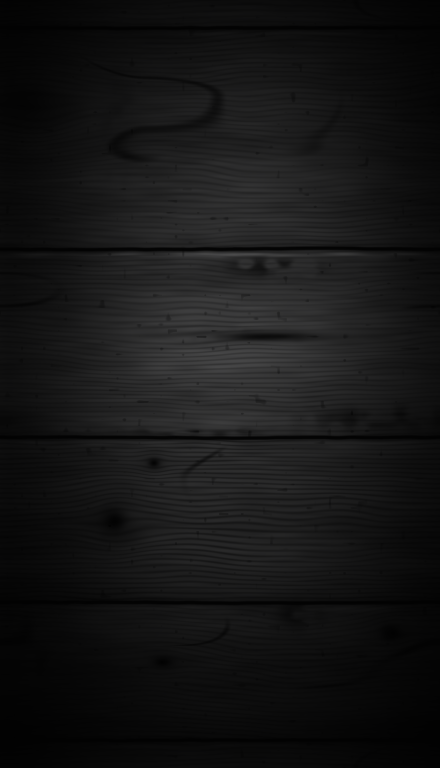
This texture is drawn by a Shadertoy shader. Its source:

```glsl
#define TAU 6.28319
#define PLANKS 5
#define GRAIN_LINES 150.0
#define GRAIN_DEPTH 0.34
#define GAP_HALF 0.0022
#define LIGHT_CENTER vec2(0.52, 0.55)
#define WOOD vec3(0.212, 0.212, 0.214)
#define GAP_COLOR vec3(0.008)

// Heights of the gaps between planks
const float gaps[PLANKS] = float[](0.036, 0.215, 0.430, 0.676, 0.9635);
// Knots and stains: center, radii
const vec4 knots[6] = vec4[](
    vec4(0.26, 0.322, 0.030, 0.017), vec4(0.61, 0.562, 0.130, 0.006),
    vec4(0.37, 0.138, 0.026, 0.008), vec4(0.06, 0.863, 0.070, 0.028),
    vec4(0.35, 0.397, 0.016, 0.007), vec4(0.89, 0.176, 0.025, 0.010));
const vec4 stains[5] = vec4[](
    vec4(0.61, 0.652, 0.120, 0.014), vec4(0.87, 0.456, 0.150, 0.014),
    vec4(0.45, 0.437, 0.170, 0.006), vec4(0.68, 0.200, 0.050, 0.018),
    vec4(0.27, 0.830, 0.035, 0.070));

float hash(vec2 p) {
    vec3 q = fract(p.xyx * vec3(0.1031, 0.1030, 0.0973));
    q += dot(q, q.yzx + 33.33);
    return fract((q.x + q.y) * q.z);
}

// Value noise on the unit tile, with whole cell counts so that it wraps
float noise(vec2 uv, vec2 cells, float seed) {
    vec2 p = uv * cells, i = floor(p), f = fract(p);
    f = f * f * (3.0 - 2.0 * f);
    vec2 a = mod(i, cells) + seed * 17.0, b = mod(i + 1.0, cells) + seed * 17.0;
    return mix(mix(hash(a), hash(vec2(b.x, a.y)), f.x),
               mix(hash(vec2(a.x, b.y)), hash(b), f.x), f.y);
}

// Shortest offset on the wrapping tile
vec2 wrapOffset(vec2 d) { return fract(d + 0.5) - 0.5; }

void mainImage(out vec4 fragColor, in vec2 fragCoord) {
    vec2 uv = fragCoord / iResolution.xy;
    float px = 1.0 / iResolution.y;

    // Plank index and signed distance to the nearest gap
    float y = uv.y + 0.003 * (noise(uv, vec2(4.0, 3.0), 9.0) - 0.5)
            + 0.001 * (noise(uv, vec2(30.0, 5.0), 8.0) - 0.5);
    int plank = 0;
    float gap = 1.0;
    for (int i = 0; i < PLANKS; i++) {
        if (y > gaps[i]) plank = (i + 1) % PLANKS;
        float d = fract(y - gaps[i] + 0.5) - 0.5;
        if (abs(d) < abs(gap)) gap = d;
    }
    float seed = float(plank) + 1.0;

    // Knots darken the wood and spread the grain around them
    float dark = 0.0, bend = 0.0;
    float ragged = noise(uv, vec2(34.0, 70.0), 3.0);
    for (int i = 0; i < 6; i++) {
        vec2 d = wrapOffset(uv - knots[i].xy), q = d / knots[i].zw;
        float r2 = dot(q, q);
        bend += d.y * exp(-r2 * 0.22);
        dark += exp(-r2 * (0.6 + 1.2 * ragged)) * (i == 3 ? 0.4 : 0.72);
        dark += 0.18 * exp(-r2 * 0.2) * ragged;
    }
    vec2 w = vec2(uv.x, uv.y - 0.65 * bend);

    // Grain: wavy growth lines, broad streaks and fine fibres
    float wave = 3.0 * noise(w, vec2(3.0, 11.0), seed)
               + 0.9 * noise(w, vec2(9.0, 40.0), seed + 6.0);
    float line = 0.5 + 0.5 * sin(TAU * (w.y * GRAIN_LINES + wave));
    float strength = (plank == 2 ? 1.0 : 0.55)
                   * (0.35 + noise(w, vec2(4.0, 14.0), seed + 12.0));
    strength *= 1.0 - smoothstep(0.3, 0.6, px * GRAIN_LINES);
    float streak = noise(w, vec2(2.0, 38.0), seed + 18.0);
    float fibre = noise(w, vec2(14.0, 230.0), seed + 24.0);
    float cloud = noise(uv, vec2(5.0, 9.0), seed + 30.0);
    float tone = 1.0 - GRAIN_DEPTH * strength * line * line;
    tone *= 0.70 + 0.26 * streak + 0.22 * fibre + 0.18 * cloud;
    tone *= 0.93 + 0.12 * hash(vec2(seed, 5.0));

    // Worn stains broken up along the grain
    for (int i = 0; i < 5; i++) {
        vec2 q = wrapOffset(uv - stains[i].xy) / stains[i].zw;
        float patches = smoothstep(0.25, 0.75, 0.6 * ragged + 0.4 * fibre);
        dark += (i == 4 ? 0.2 : 0.65) * exp(-dot(q, q)) * patches;
    }

    // Sparse hairline cracks and pits
    float ridge = abs(noise(w, vec2(3.0, 16.0), seed + 36.0) - 0.5);
    float mask = smoothstep(0.62, 0.85, noise(uv, vec2(4.0, 13.0), seed + 42.0));
    dark += 0.5 * mask * (1.0 - smoothstep(0.0, 0.035, ridge));
    dark += 0.3 * smoothstep(0.88, 1.0, noise(uv, vec2(60.0, 130.0), 50.0));
    tone *= 1.0 - min(dark, 0.85);

    // Plank edges: soft shade and a pale lip below each gap
    tone *= 1.0 - 0.4 * exp(-abs(gap) * 160.0);
    float lip = exp(-pow((gap + 0.0075) / 0.003, 2.0));
    tone *= 1.0 + lip * (plank == 3 ? 0.55 : 0.15) * (0.5 + fibre);

    // Light pooled in the middle, periodic on both axes
    vec2 pool = 0.5 + 0.5 * cos(TAU * (uv - LIGHT_CENTER));
    float light = (0.24 + 0.76 * pow(pool.x, 0.75)) * (0.17 + 0.83 * pow(pool.y, 0.7));

    vec3 color = WOOD * tone * light;
    float gapMask = 1.0 - smoothstep(GAP_HALF - px, GAP_HALF + px, abs(gap));
    fragColor = vec4(mix(color, GAP_COLOR, 0.92 * gapMask), 1.0);
}
```
